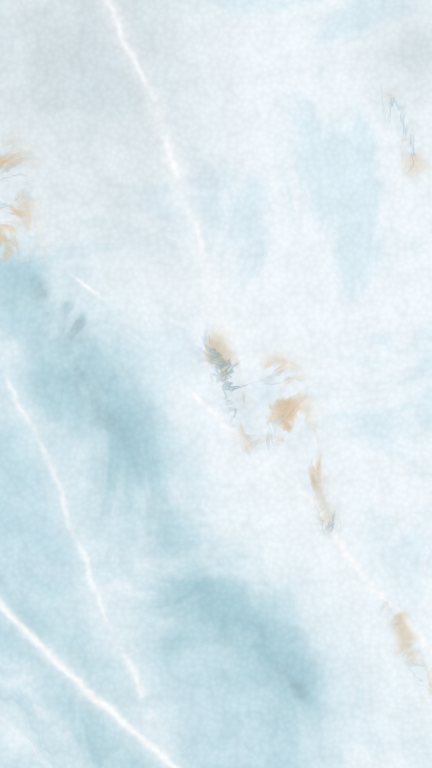
Write a Shadertoy shader that draws this texture.

```glsl
// Pale blue marble: a grey-white slab above a diagonal fault, icy teal below it.
// Layered sines give the clouds and bend the veins, cellular noise gives the
// crystal grain, and soft polylines draw white cracks and rusty inclusions.

const vec3 PALE  = vec3(0.93, 0.96, 0.978);
const vec3 GREY  = vec3(0.82, 0.865, 0.885);
const vec3 ICE   = vec3(0.83, 0.91, 0.945);
const vec3 MIST  = vec3(0.75, 0.86, 0.90);
const vec3 TEAL  = vec3(0.64, 0.785, 0.825);
const vec3 SLATE = vec3(0.58, 0.68, 0.72);
const vec3 RUST  = vec3(0.86, 0.73, 0.57);
const vec3 WHITE = vec3(0.98, 0.985, 0.99);

const vec2 ALONG  = vec2(0.685, -0.729);  // direction of the fault
const vec2 ACROSS = vec2(0.729, 0.685);   // its upper right normal

vec2 hash2(vec2 p) {
    vec3 h = fract(p.xyx * vec3(0.1031, 0.1030, 0.0973));
    h += dot(h, h.yzx + 33.33);
    return fract((h.xx + h.yz) * h.zy);
}

// Layered, rotated and self-bending sines, roughly -0.8 to 0.8
float cloud(vec2 p) {
    float sum = 0.0, amp = 0.5;
    for (int i = 0; i < 6; i++) {
        p = mat2(0.8, 0.6, -0.6, 0.8) * p * 1.85 + vec2(1.7, 4.1);
        p += 0.7 * sin(p.yx * 0.9 + float(i));
        sum += amp * sin(p.x) * sin(p.y);
        amp *= 0.58;
    }
    return sum;
}

// Distance to the nearest scattered cell point
float cells(vec2 p) {
    vec2 id = floor(p), f = fract(p);
    float best = 4.0;
    for (int y = -1; y <= 1; y++)
    for (int x = -1; x <= 1; x++) {
        vec2 n = vec2(x, y);
        vec2 d = n + hash2(id + n) - f;
        best = min(best, dot(d, d));
    }
    return sqrt(best);
}

float segment(vec2 p, vec2 a, vec2 b) {
    vec2 ab = b - a;
    return length(p - a - ab * clamp(dot(p - a, ab) / dot(ab, ab), 0.0, 1.0));
}

float glow(float d, float width) {
    return exp(-d * d / (width * width));
}

// Distance to a bent vein of three pieces
float vein(vec2 p, vec2 a, vec2 b, vec2 c, vec2 d) {
    return min(segment(p, a, b), min(segment(p, b, c), segment(p, c, d)));
}

// Stained patch: a rust cloud broken by noise, with slate filaments inside
vec3 stain(vec3 col, vec2 p, vec2 a, vec2 b, float width, float rust, float slate) {
    float area = glow(segment(p, a, b), width);
    float blot = smoothstep(-0.1, 0.45, cloud(p * 24.0 + 2.0));
    float thread = 1.0 - smoothstep(0.0, 0.14, abs(cloud(p * 17.0 + 8.0)));
    col = mix(col, RUST, area * blot * rust);
    return mix(col, SLATE, area * (0.25 + 0.75 * thread) * slate);
}

void mainImage(out vec4 fragColor, in vec2 fragCoord) {
    vec2 p = fragCoord / iResolution.y;
    vec2 drift = vec2(cloud(p * 5.0 + 3.0), cloud(p * 5.0 + 11.0));
    vec2 q = p + 0.04 * drift;
    vec2 v = p + 0.012 * vec2(cloud(p * 9.0), cloud(p * 9.0 + 5.0));

    // Clouds stretched along the fault
    vec2 s = vec2(dot(p, ALONG), dot(p, ACROSS));
    float streak = cloud(s * vec2(3.5, 8.0) + 0.5 * drift);
    float mottle = cloud(p * 9.0 + 20.0);
    float side = dot(q, ACROSS) - 0.509;
    float t = clamp((s.x + 0.45) / 0.72, 0.0, 1.0);

    // Upper slab: grey at left, white with icy tints at right
    float upper = smoothstep(-0.02, 0.12, side);
    float left = 1.0 - smoothstep(0.08, 0.38, q.x);
    vec3 col = mix(PALE, ICE, 0.7 * smoothstep(-0.05, 0.55, mottle));
    col = mix(col, GREY, upper * left * clamp(0.72 + 0.6 * streak, 0.0, 1.0));
    col = mix(col, GREY, 0.8 * glow(length(q - vec2(0.53, 0.95)), 0.06));

    // Lower body: misty blue, deepest along a dark axis and in the corner
    float body = 1.0 - smoothstep(-mix(0.04, 0.2, t), 0.0, side);
    float corner = 1.0 - smoothstep(0.05, 0.28, length(q * vec2(0.8, 1.0)));
    float axis = vein(q, vec2(0.05, 0.63), vec2(0.13, 0.45), vec2(0.2, 0.25), vec2(0.38, 0.09));
    col = mix(col, MIST, body * clamp(0.62 + 0.75 * streak + 0.25 * mottle, 0.1, 1.0));
    col = mix(col, TEAL, 0.65 * corner * clamp(0.6 + streak, 0.0, 1.0));
    col = mix(col, TEAL, glow(axis, 0.06) * clamp(0.6 + 0.7 * mottle, 0.0, 0.9));
    col = mix(col, SLATE, glow(axis, 0.012) * 0.6 * smoothstep(-0.2, 0.4, streak));

    // White haze and cracks
    float fault = vein(v, vec2(0.06, 0.68), vec2(0.20, 0.54), vec2(0.40, 0.35), vec2(0.57, 0.14));
    float upperCrack = vein(v, vec2(0.13, 1.02), vec2(0.21, 0.84), vec2(0.26, 0.67), vec2(0.31, 0.5));
    float thinCrack = vein(v, vec2(-0.01, 0.55), vec2(0.045, 0.44), vec2(0.08, 0.35), vec2(0.21, 0.03));
    float lowCrack = vein(v, vec2(-0.01, 0.23), vec2(0.05, 0.165), vec2(0.14, 0.08), vec2(0.24, -0.01));
    float broken = smoothstep(-0.25, 0.3, cloud(p * 14.0 + 6.0));
    col = mix(col, PALE, 0.75 * glow(fault, 0.05) * smoothstep(0.1, 0.5, t));
    col = mix(col, GREY * 0.97, 0.55 * glow(segment(v, vec2(0.14, 1.0), vec2(0.19, 0.87)), 0.02));
    col = mix(col, WHITE, 0.45 * glow(upperCrack, 0.018) + 0.4 * broken * glow(upperCrack, 0.004));
    col = mix(col, WHITE, 0.3 * glow(thinCrack, 0.025) + 0.5 * broken * glow(thinCrack, 0.004));
    col = mix(col, WHITE, 0.9 * glow(fault, mix(0.002, 0.006, t)) * mix(broken, 1.0, t * t));
    col = mix(col, TEAL, 0.5 * glow(segment(v, vec2(-0.01, 0.25), vec2(0.05, 0.18)), 0.012));
    col = mix(col, WHITE, 0.3 * glow(lowCrack, 0.02) + 0.65 * glow(lowCrack, 0.0055));

    // Rusty and slate inclusions
    col = stain(col, v, vec2(0.01, 0.79), vec2(0.025, 0.65), 0.026, 0.75, 0.3);
    col = stain(col, v, vec2(0.28, 0.55), vec2(0.34, 0.43), 0.018, 0.6, 0.7);
    col = stain(col, v, vec2(0.36, 0.51), vec2(0.405, 0.39), 0.022, 0.75, 0.25);
    col = stain(col, v, vec2(0.405, 0.37), vec2(0.43, 0.32), 0.012, 0.3, 0.6);
    col = stain(col, v, vec2(0.51, 0.87), vec2(0.545, 0.79), 0.015, 0.4, 0.4);
    col = stain(col, v, vec2(0.51, 0.21), vec2(0.55, 0.11), 0.013, 0.5, 0.3);

    // Crystal grain
    col += 0.035 * (0.5 - cells(p * 120.0)) + 0.02 * cloud(p * 40.0);
    fragColor = vec4(clamp(col, 0.0, 1.0), 1.0);
}
```
